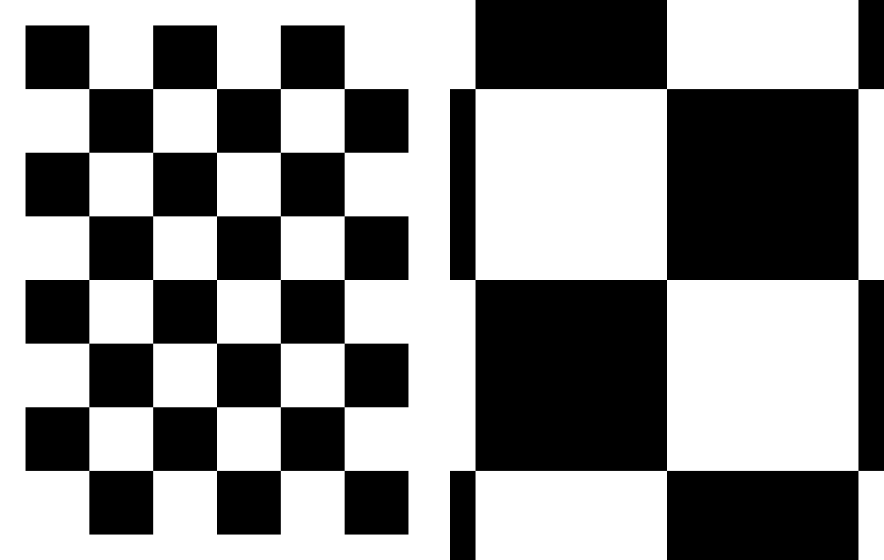
Left, the full canvas; right, a detail of the centre.
A Shadertoy shader for this pattern:

```glsl
// A black and white checkerboard, six squares across and eight down, centred
// on a white page with a margin of 0.4 squares. Each axis is a smoothed square
// wave; the product of the two waves gives the colour of a square.

// Square wave of period 2: +1 on even cells, -1 on odd cells, with edges
// softened over one pixel.
vec2 cellSign(vec2 p, vec2 pixel) {
    vec2 edgeDistance = 0.5 - abs(mod(p + 0.5, 2.0) - 1.0);
    return clamp(2.0 * edgeDistance / pixel, -1.0, 1.0);
}

// Pixel coverage of the rectangle from the origin to size.
float boardCoverage(vec2 p, vec2 size, vec2 pixel) {
    vec2 inside = 0.5 * size - abs(p - 0.5 * size);
    vec2 cover = clamp(0.5 + inside / pixel, 0.0, 1.0);
    return cover.x * cover.y;
}

void mainImage(out vec4 fragColor, in vec2 fragCoord) {
    // Page coordinates in squares, origin at the board's lower left corner
    vec2 board = vec2(6.0, 8.0);
    vec2 pixel = (board + 0.8) / iResolution.xy;
    vec2 p = fragCoord * pixel - 0.4;

    // Clamping to the outer cell centres keeps the rim free of wave edges
    vec2 parity = cellSign(clamp(p, vec2(0.5), board - 0.5), pixel);
    float dark = 0.5 - 0.5 * parity.x * parity.y;

    // Black squares on white paper
    float ink = dark * boardCoverage(p, board, pixel);
    fragColor = vec4(vec3(1.0 - ink), 1.0);
}
```
